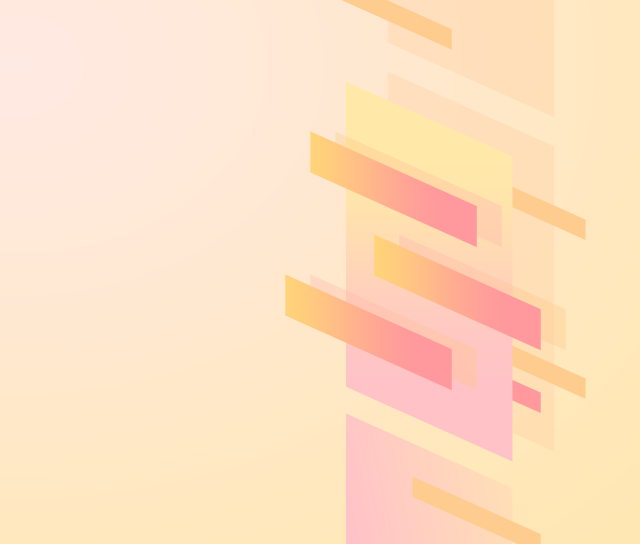
Write a WebGL 2 fragment shader that draws this background.

```glsl
#version 300 es
precision highp float;

uniform vec2 u_resolution;
out vec4 fragColor;

const float SLOPE = 0.449;
const vec2 PANEL = vec2(0.306, 0.561);
const vec2 BAR = vec2(0.306, 0.0755);
const vec2 STRIP = vec2(0.2355, 0.0375);

const vec3 YELLOW = vec3(1.0, 0.84, 0.47);
const vec3 CORAL = vec3(1.0, 0.6, 0.615);
const vec3 ORANGE = vec3(1.0, 0.8, 0.56);
const vec3 PEACH = vec3(1.0, 0.82, 0.65);
const vec3 PINK = vec3(1.0, 0.765, 0.78);
const vec3 CREAM = vec3(1.0, 0.91, 0.66);

// Coverage of a sheared box whose upper left corner is given
float slab(vec2 p, vec2 corner, vec2 size, float pixel) {
  vec2 q = p - corner;
  q.y += SLOPE * q.x;
  float side = min(q.x, size.x - q.x);
  float face = min(-q.y, q.y + size.y) / sqrt(1.0 + SLOPE * SLOPE);
  return clamp(min(side, face) / pixel + 0.5, 0.0, 1.0);
}

// Soft glow spreading from the upper left
vec3 backdrop(vec2 p) {
  float d = length((p - vec2(0.03, 0.88)) * vec2(0.75, 1.0));
  float t = mix(smoothstep(0.0, 1.2, d), clamp(d / 1.2, 0.0, 1.0), 0.5);
  return mix(vec3(1.0, 0.914, 0.885), vec3(1.0, 0.907, 0.705), t);
}

// Horizontal ramp across a bar
vec3 barColor(float x, float left, float width) {
  float t = clamp((x - left) / width, 0.0, 1.0);
  return mix(YELLOW, CORAL, smoothstep(-0.12, 0.84, t));
}

vec3 shadowColor(float x, float left, bool reversed) {
  float t = clamp((x - left) / BAR.x, 0.0, 1.0);
  vec3 rose = vec3(1.0, 0.7, 0.69);
  vec3 amber = vec3(1.0, 0.78, 0.5);
  return mix(rose, amber, reversed ? 1.0 - t : t);
}

void main() {
  vec2 p = gl_FragCoord.xy / u_resolution.y;
  float pixel = 1.0 / u_resolution.y;
  vec3 color = backdrop(p);

  // Pale panels at the back
  for (int i = 0; i < 2; i++) {
    vec2 corner = vec2(0.7125, 1.483 - 0.6145 * float(i));
    color = mix(color, PEACH, 0.4 * slab(p, corner, PANEL, pixel));
  }

  // Lower panel, fading to the right
  vec2 lower = vec2(0.636, 0.24);
  float fade = (p.x - lower.x) / PANEL.x + 0.7 * (p.y - 0.1);
  vec3 lowerColor = mix(PINK, vec3(1.0, 0.875, 0.715), clamp(fade, 0.0, 1.0));
  color = mix(color, lowerColor, slab(p, lower, PANEL, pixel));

  // Narrow strips
  vec2 strips[4] = vec2[4](vec2(0.595, 1.052), vec2(0.841, 0.702),
                           vec2(0.841, 0.41), vec2(0.7585, 0.124));
  for (int i = 0; i < 4; i++) {
    color = mix(color, ORANGE, slab(p, strips[i], STRIP, pixel));
  }
  vec2 accent = vec2(0.7585, 0.384);
  color = mix(color, barColor(p.x, accent.x, STRIP.x), slab(p, accent, STRIP, pixel));

  // Main panel with a vertical ramp
  vec3 mainColor = mix(PINK, CREAM, smoothstep(0.28, 0.73, p.y));
  color = mix(color, mainColor, slab(p, vec2(0.636, 0.85), PANEL, pixel));

  // Wide bars over their translucent shadows
  vec2 bars[3] = vec2[3](vec2(0.5705, 0.7585), vec2(0.688, 0.569), vec2(0.5245, 0.4955));
  for (int i = 0; i < 3; i++) {
    vec2 corner = bars[i];
    vec2 shifted = corner + vec2(0.046, 0.0);
    vec3 shade = shadowColor(p.x, shifted.x, i == 0);
    color = mix(color, shade, 0.33 * slab(p, shifted, BAR, pixel));
    color = mix(color, barColor(p.x, corner.x, BAR.x), slab(p, corner, BAR, pixel));
  }

  fragColor = vec4(color, 1.0);
}
```
